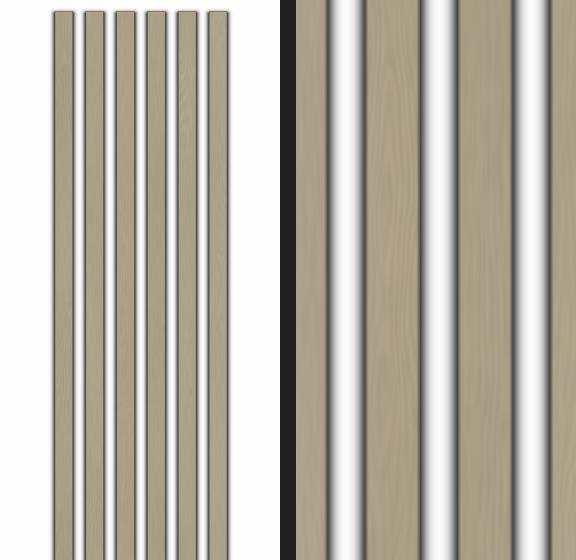
Left: the whole. Right: its middle third, enlarged.
Give the GLSL for this pattern, as a Shadertoy shader.

```glsl
// Six tall wooden slats with fine grain and soft dark shadows on a white wall.

const float SLAT_COUNT = 6.0;
const float FIRST_CENTRE = 0.2279;  // all lengths are in canvas widths
const float SPACING = 0.1102;
const float HALF_WIDTH = 0.0325;
const float TOP_MARGIN = 0.039;

const vec3 WALL = vec3(0.995);
const vec3 WOOD = vec3(0.672, 0.624, 0.530);
const vec3 EDGE = vec3(0.33, 0.32, 0.29);

float hash(vec2 p) {
    vec3 q = fract(p.xyx * vec3(0.1031, 0.1030, 0.0973));
    q += dot(q, q.yzx + 33.33);
    return fract((q.x + q.y) * q.z);
}

vec2 gradient(vec2 cell) {
    float angle = 6.2832 * hash(cell);
    return vec2(cos(angle), sin(angle));
}

float gradientNoise(vec2 p) {
    vec2 i = floor(p), f = fract(p);
    vec2 u = f * f * f * (f * (f * 6.0 - 15.0) + 10.0);
    vec2 e = vec2(0.0, 1.0);
    float a = dot(gradient(i), f);
    float b = dot(gradient(i + e.yx), f - e.yx);
    float c = dot(gradient(i + e.xy), f - e.xy);
    float d = dot(gradient(i + e.yy), f - e.yy);
    return mix(mix(a, b, u.x), mix(c, d, u.x), u.y);
}

// Signed distance to a slat that runs off the bottom; its top is at y = 0.
float slatDistance(vec2 p, float halfWidth) {
    vec2 q = vec2(abs(p.x) - halfWidth, p.y);
    return length(max(q, 0.0)) + min(max(q.x, q.y), 0.0);
}

float coverage(float dist, float pixel) {
    return clamp(0.5 - dist / pixel, 0.0, 1.0);
}

float shadow(float dist, float reach) {
    return 0.73 * exp(-pow(max(dist, 0.0) / reach, 1.5));
}

// Long arched growth rings, fine fibres and broad tonal drift.
vec3 woodColour(vec2 p, float seed) {
    vec2 offset = vec2(seed * 17.3 + 40.0, seed * 9.7 + 20.0);
    float field = gradientNoise(p * vec2(17.0, 2.6) + offset);
    field += 0.12 * gradientNoise(p * vec2(45.0, 9.0) + offset);
    float rings = sin(field * 55.0 + p.x * 90.0);
    float figure = smoothstep(-0.25, 0.4, gradientNoise(p * vec2(8.0, 2.0) + offset.yx));
    float fibres = gradientNoise(p * vec2(190.0, 14.0) + offset);
    float drift = gradientNoise(p * vec2(6.0, 1.8) + offset * 1.7);
    float tone = 1.0 + 0.018 * rings * figure + 0.035 * fibres + 0.04 * drift;
    float tint = hash(vec2(seed, 7.0)) - 0.5;
    return WOOD * tone * (1.0 + tint * vec3(0.015, 0.025, 0.045));
}

void mainImage(out vec4 fragColor, in vec2 fragCoord) {
    float pixel = 1.0 / iResolution.x;
    vec2 p = fragCoord * pixel;
    float top = iResolution.y * pixel - TOP_MARGIN;

    // Nearest slat and its local coordinates
    float index = clamp(round((p.x - FIRST_CENTRE) / SPACING), 0.0, SLAT_COUNT - 1.0);
    vec2 local = vec2(p.x - FIRST_CENTRE - index * SPACING, p.y - top);
    float dist = slatDistance(local, HALF_WIDTH);

    // Shadow starts slightly below the top end
    float shadowDist = slatDistance(local + vec2(0.0, 0.010), HALF_WIDTH);
    vec3 colour = WALL * (1.0 - shadow(shadowDist, 0.0085));

    // Wood face with a thin dark rim
    vec3 wood = woodColour(local, index);
    float rim = 1.0 - smoothstep(0.0, 0.0045, -dist);
    wood = mix(wood, EDGE, 0.8 * rim);
    colour = mix(colour, wood, coverage(dist, pixel));

    fragColor = vec4(colour, 1.0);
}
```
